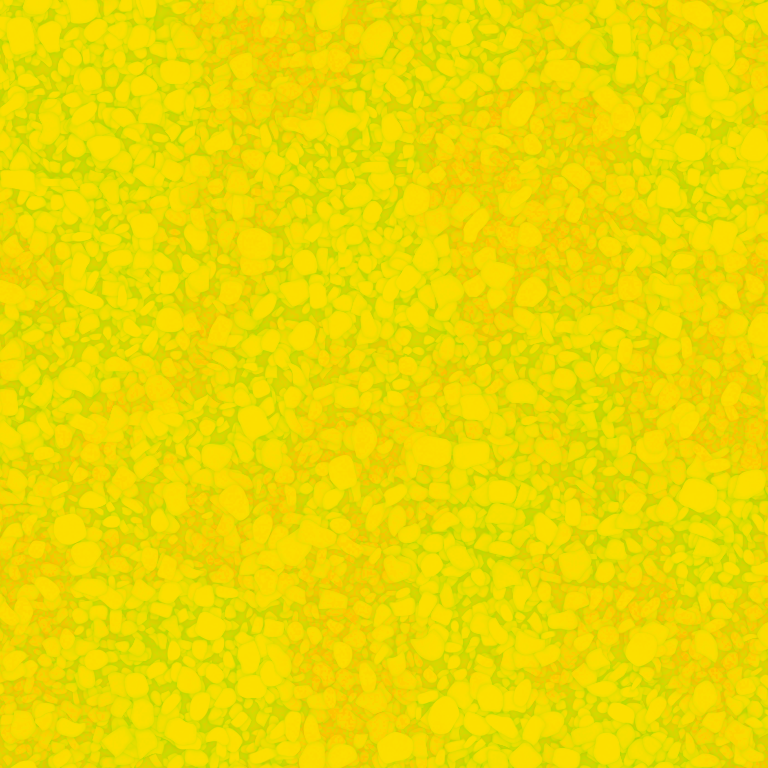
Reproduce this texture procedurally as a three.js fragment shader.

```glsl
// Bed of small yellow pebbles with greenish gaps and patches of orange sand.
varying vec2 vUv;

#define LAYERS 5
#define FINEST_CELLS 58.0
#define LAYER_RATIO 0.8
#define EDGE 0.0009
#define SHADOW_WIDTH 0.0021
#define SHADOW_DEPTH 0.25
#define WOBBLE 0.007
#define GRAIN_CELLS 420.0
#define PATCH_CELLS 6.5
#define GAP_COLOR vec3(0.62, 0.85, 0.0)
#define STONE_COLOR vec3(0.988, 0.878, 0.0)
#define SAND_SHIFT vec3(0.0, -0.085, 0.0)

vec3 hash3(vec2 cell) {
  vec3 h = fract(cell.xyx * vec3(0.1031, 0.1030, 0.0973));
  h += dot(h, h.yxz + 33.33);
  return fract((h.xxy + h.yzz) * h.zyx);
}

float noise(vec2 p) {
  vec2 i = floor(p);
  vec2 f = fract(p);
  f = f * f * (3.0 - 2.0 * f);
  float low = mix(hash3(i).x, hash3(i + vec2(1.0, 0.0)).x, f.x);
  float high = mix(hash3(i + vec2(0.0, 1.0)).x, hash3(i + 1.0).x, f.x);
  return mix(low, high, f.y);
}

float fbm(vec2 p) {
  return 0.5 * noise(p) + 0.3 * noise(p * 2.1 + 17.0) + 0.2 * noise(p * 4.3 + 41.0);
}

vec2 direction(float turn) {
  float angle = 6.2832 * turn;
  return vec2(cos(angle), sin(angle));
}

// Rounded stone, between ellipse and box, with one side cut flat; 1 at its rim.
float stoneNorm(vec2 q, vec3 shape) {
  float power = mix(2.0, 4.0, shape.x * shape.x);
  vec2 a = pow(abs(q) + 0.0001, vec2(power));
  float rounded = pow(a.x + a.y, 1.0 / power);
  float cut = dot(q, direction(shape.y)) / mix(0.5, 1.1, shape.z);
  return max(rounded, cut);
}

// Lays one layer of stones over the surface: x is tone, y is sand cover.
vec2 layStones(vec2 surface, vec2 p, float cells, float level, float sandy) {
  vec2 home = floor(p * cells);
  float presence = mix(0.95, 0.24, level);
  for (int j = -1; j <= 1; j++) {
    for (int i = -1; i <= 1; i++) {
      vec2 cell = home + vec2(float(i), float(j));
      vec3 place = hash3(cell + 100.0 * level + 7.0);
      vec3 shape = hash3(cell + 100.0 * level + 211.0);
      vec3 look = hash3(cell + 100.0 * level + 431.0);
      if (look.x > presence) continue;

      vec2 center = (cell + 0.1 + 0.8 * place.xy) / cells;
      vec2 axis = direction(place.z);
      vec2 q = p - center;
      q = vec2(dot(q, axis), dot(q, vec2(-axis.y, axis.x)));
      float radius = mix(0.38, 0.58, look.y) / cells;
      float slim = mix(0.45, 0.92, look.z);
      float n = stoneNorm(q / (radius * vec2(1.0, slim)), shape);
      float d = (n - 1.0) * radius * slim;

      // Shade around the stone, then its face with a softly darker rim
      float depth = SHADOW_DEPTH * mix(1.1, 0.6, sandy);
      surface.x *= 1.0 - depth * exp(-max(d, 0.0) / SHADOW_WIDTH);
      float face = mix(0.98, 1.04, level) + 0.1 * (shape.z - 0.5);
      face -= 0.13 * smoothstep(0.65, 1.05, n);
      float cover = (0.12 + sandy) * mix(1.0, 0.25, level) * mix(0.4, 1.3, place.z);
      float mask = 1.0 - smoothstep(-EDGE, EDGE, d);
      surface = mix(surface, vec2(face, cover), mask);
    }
  }
  return surface;
}

void main() {
  vec2 p = vUv;
  float sandy = smoothstep(0.34, 0.7, fbm(p * PATCH_CELLS + 3.0));
  float lush = smoothstep(0.5, 0.75, fbm(p * PATCH_CELLS + 63.0)) * (1.0 - sandy);
  float grain = 0.65 * noise(p * GRAIN_CELLS) + 0.35 * noise(p * GRAIN_CELLS * 0.5 + 9.0);
  grain = smoothstep(0.22, 0.78, grain);

  // Uneven outlines
  vec2 bend = vec2(noise(p * 60.0), noise(p * 60.0 + 31.0)) - 0.5;
  vec2 warped = p + WOBBLE * bend;

  // Sandy ground, then stones from small to large
  vec2 surface = vec2(0.7 + 0.22 * sandy, 0.4 + 0.6 * sandy);
  float cells = FINEST_CELLS;
  for (int k = 0; k < LAYERS; k++) {
    float level = float(k) / float(LAYERS - 1);
    surface = layStones(surface, warped, cells, level, sandy);
    cells *= LAYER_RATIO;
  }

  // Grain speckles the sand; lush patches lean to green
  float sand = clamp(surface.y, 0.0, 1.0);
  float tone = surface.x - 0.06 * lush + (grain - 0.5) * (0.04 + 0.26 * sand);
  vec3 color = mix(GAP_COLOR, STONE_COLOR, clamp(tone, 0.0, 1.0));
  color += SAND_SHIFT * sand * (0.3 + 1.1 * grain);
  gl_FragColor = vec4(clamp(color, 0.0, 1.0), 1.0);
}
```
